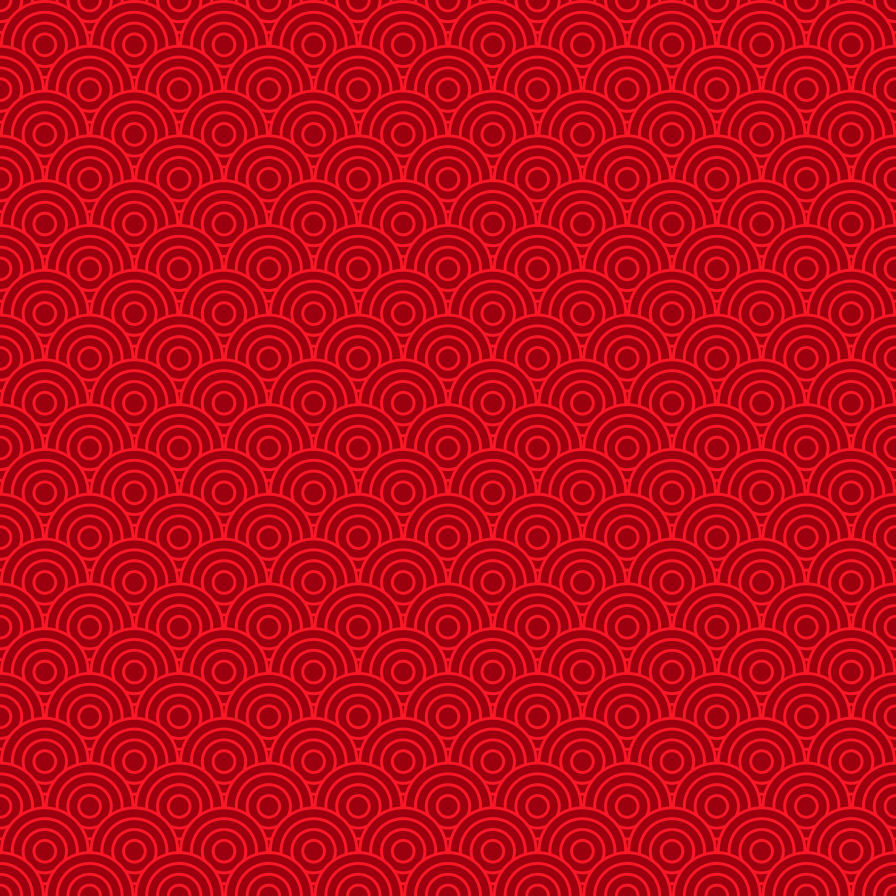
Give the GLSL for this pattern, as a Shadertoy shader.

```glsl
// Seigaiha waves: overlapping rows of concentric red rings, staggered by half a scale.

const float REPEATS = 10.0;     // scales across and down
const float RING_STEP = 0.121;  // spacing of ring centrelines, in scale widths
const float RINGS = 4.0;

// Line coverage at radius r; everything past the outermost ring counts as line.
float ringLines(float r, float soft) {
    float inner = min(r, RING_STEP * RINGS);
    float ring = clamp(round(inner / RING_STEP), 1.0, RINGS);
    float dist = abs(inner - RING_STEP * ring);
    return 1.0 - smoothstep(0.0165 - soft, 0.0165 + soft, dist);
}

void mainImage(out vec4 fragColor, in vec2 fragCoord) {
    vec2 p = fragCoord / iResolution.xy * REPEATS;
    float soft = 0.7 * REPEATS / min(iResolution.x, iResolution.y);

    // Paint rows from back to front: each lower row covers the one above.
    float row = floor(p.y * 2.0);
    float line = 1.0;
    for (int i = 1; i >= -1; i--) {
        float j = row + float(i);
        float shift = 0.5 * mod(j, 2.0);
        vec2 q = vec2(fract(p.x - shift + 0.5) - 0.5, p.y - 0.5 * j);
        float r = length(q);
        float disc = 1.0 - smoothstep(0.5 - soft, 0.5 + soft, r);
        line = mix(line, ringLines(r, soft), disc);
    }

    vec3 crimson = vec3(0.61, 0.0, 0.06);
    vec3 scarlet = vec3(0.98, 0.09, 0.15);
    fragColor = vec4(mix(crimson, scarlet, line), 1.0);
}
```
